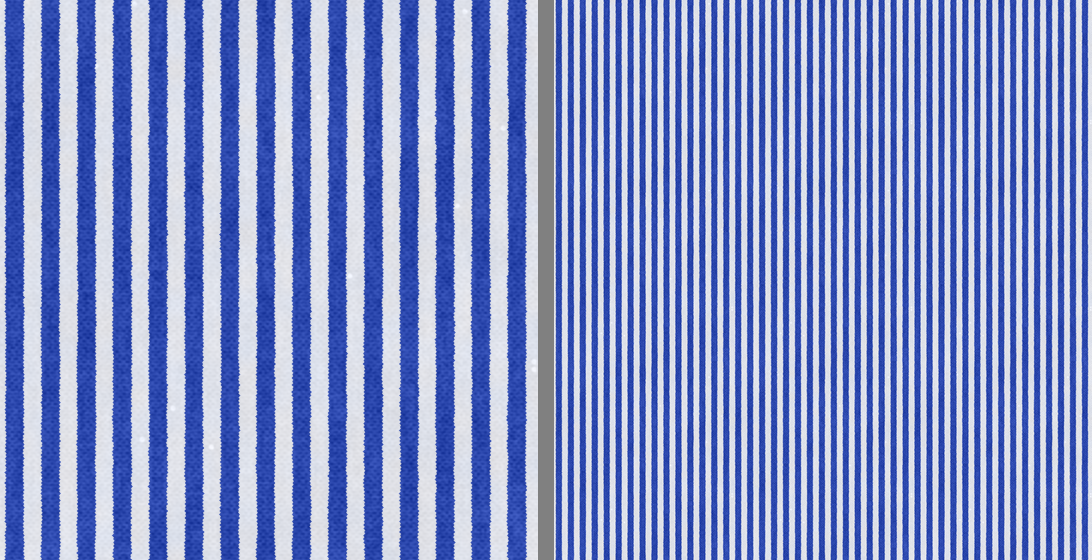
Left, the tile; right, the same tile 3 across and 3 down.
This texture is drawn by a Shadertoy shader. Its source:

```glsl
// Woven cotton shirting with vertical blue and off-white stripes.

const float STRIPES = 15.0;               // repeats across
const float STRIPE_CENTER = 0.41;         // blue centre within a repeat
const float STRIPE_WIDTH = 0.505;         // blue share of a repeat
const vec2  THREADS = vec2(150.0, 160.0); // even counts, so the weave wraps
const float EDGE_SOFTNESS = 0.026;        // in repeats
const float TOOTH_DEPTH = 0.013;          // thread steps along the edges
const float EDGE_JITTER = 0.045;
const float BLUE_RELIEF = 0.032;
const float WHITE_RELIEF = 0.012;
const float BLUE_GRAIN = 0.11;
const float WHITE_GRAIN = 0.045;
const float CLOUDING = 0.03;
const float SLUB_RATE = 0.004;
const vec3  BLUE = vec3(0.165, 0.275, 0.675);
const vec3  WHITE = vec3(0.872, 0.882, 0.912);
const vec3  WARM_TINT = vec3(0.012, 0.002, -0.012);
const float PI = 3.14159265;

// Integer hash of a cell, 0 to 1
float hash(vec2 cell) {
    uvec2 q = uvec2(cell) * uvec2(1597u, 3812u) + uvec2(77u, 131u);
    uint n = q.x * 747796u + (q.y ^ (q.x << 7)) * 289133u;
    n = (n ^ (n >> 15)) * 739397u;
    n = (n ^ (n >> 13)) * 974711u;
    n ^= n >> 16;
    return float(n & 65535u) / 65535.0;
}

// Value noise that wraps over the canvas, -0.5 to 0.5
float wrapNoise(vec2 uv, vec2 cells) {
    vec2 p = uv * cells;
    vec2 i = floor(p), f = fract(p);
    f = f * f * (3.0 - 2.0 * f);
    vec2 a = mod(i, cells), b = mod(i + 1.0, cells);
    float low = mix(hash(a), hash(vec2(b.x, a.y)), f.x);
    float high = mix(hash(vec2(a.x, b.y)), hash(b), f.x);
    return mix(low, high, f.y) - 0.5;
}

// Blue coverage, with edges stepped by the cross threads
float stripeMask(vec2 uv) {
    float x = abs(fract(uv.x * STRIPES - STRIPE_CENTER + 0.5) - 0.5);
    float teeth = TOOTH_DEPTH * cos(2.0 * PI * THREADS.y * uv.y);
    float jitter = EDGE_JITTER * wrapNoise(uv, vec2(2.0 * STRIPES, THREADS.y));
    float sway = 0.02 * wrapNoise(uv, vec2(STRIPES, 12.0));
    float soft = max(EDGE_SOFTNESS, 0.75 * STRIPES / iResolution.x);
    float edge = 0.5 * STRIPE_WIDTH + teeth + jitter + sway;
    return 1.0 - smoothstep(edge - soft, edge + soft, x);
}

// Small pale thread knots, one candidate per cell
float slubs(vec2 uv) {
    vec2 cells = vec2(70.0, 72.0);
    vec2 p = uv * cells;
    float present = step(1.0 - SLUB_RATE, hash(floor(p)));
    return present * (1.0 - smoothstep(0.15, 0.5, length(fract(p) - 0.5)));
}

void mainImage(out vec4 fragColor, in vec2 fragCoord) {
    vec2 uv = fragCoord / iResolution.xy;

    // Over-under weave, fading where threads shrink below the pixel grid
    vec2 thread = PI * THREADS * uv;
    float resolved = smoothstep(1.0, 2.5, min(iResolution.x / THREADS.x, iResolution.y / THREADS.y));
    float weave = sin(thread.x) * sin(thread.y) + 0.45 * cos(2.0 * thread.y);
    weave *= resolved;

    // Yarn irregularity: fine grain, long warp streaks, short weft streaks
    float grain = wrapNoise(uv, 1.5 * THREADS);
    float streaks = wrapNoise(uv, vec2(THREADS.x, 24.0)) + wrapNoise(uv, vec2(30.0, THREADS.y));
    float yarn = 0.65 * grain + 0.4 * streaks;

    // Broad dye and light variation
    float cloud = wrapNoise(uv, vec2(5.0)) + 0.5 * wrapNoise(uv, vec2(13.0));

    vec3 blue = BLUE + BLUE_RELIEF * weave + BLUE_GRAIN * yarn + CLOUDING * cloud;
    vec3 white = WHITE + WHITE_RELIEF * weave + WHITE_GRAIN * yarn;
    white += 0.6 * CLOUDING * cloud + WARM_TINT * 2.0 * wrapNoise(uv, vec2(24.0));
    white += 0.07 * slubs(uv);

    fragColor = vec4(clamp(mix(white, blue, stripeMask(uv)), 0.0, 1.0), 1.0);
}
```
